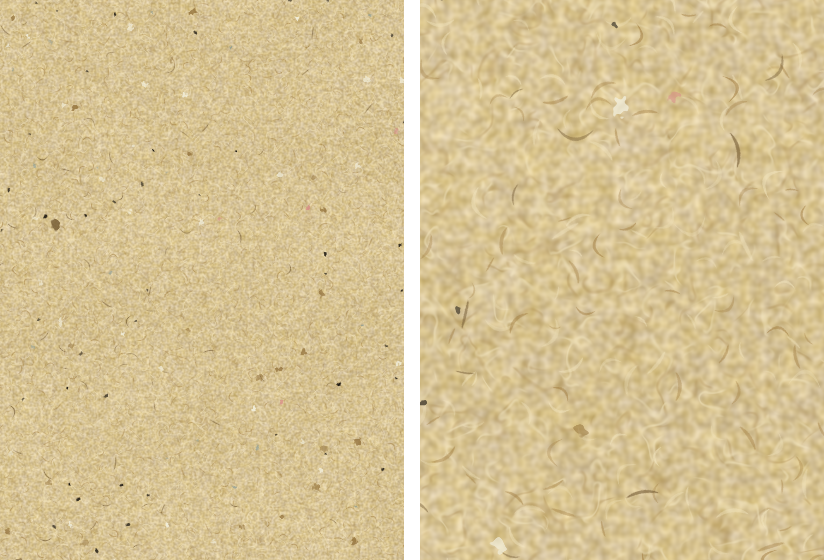
Left, the full canvas; right, a detail of the centre.
Reproduce this texture procedurally as a WebGL 1 fragment shader.

```glsl
precision highp float;
// Recycled kraft board: a sandy pulp ground made of layered gradient noise,
// with curly wisps, then scattered fibres, specks, blotches and paper flecks.
// Every scattered layer is one call to flecks(), a jittered grid of ellipses.
uniform vec2 u_resolution;

const vec3 PULP = vec3(0.842, 0.764, 0.577);
const vec3 TONE_RANGE = vec3(0.094, 0.102, 0.122);
const vec3 OCHRE = vec3(0.62, 0.47, 0.23);
const vec3 UMBER = vec3(0.42, 0.32, 0.17);
const vec3 CREAM = vec3(0.95, 0.90, 0.75);
const vec3 CHALK = vec3(0.95, 0.94, 0.87);
const vec3 SOOT = vec3(0.13, 0.11, 0.08);
const vec3 ROSE = vec3(0.85, 0.54, 0.53);
const vec3 SLATE = vec3(0.52, 0.60, 0.59);

vec2 hash2(vec2 p) {
  vec3 q = fract(p.xyx * vec3(0.1031, 0.1030, 0.0973));
  q += dot(q, q.yzx + 33.33);
  return fract((q.xx + q.yz) * q.zy);
}

vec2 gradient(vec2 cell) {
  float angle = 6.2832 * hash2(cell + 17.0).x;
  return vec2(cos(angle), sin(angle));
}

// Gradient noise, roughly -0.7 to 0.7
float noise(vec2 p) {
  vec2 i = floor(p), f = fract(p);
  vec2 u = f * f * f * (f * (f * 6.0 - 15.0) + 10.0);
  vec2 e = vec2(1.0, 0.0);
  float a = dot(gradient(i), f);
  float b = dot(gradient(i + e), f - e);
  float c = dot(gradient(i + e.yx), f - e.yx);
  float d = dot(gradient(i + 1.0), f - 1.0);
  return mix(mix(a, b, u.x), mix(c, d, u.x), u.y);
}

vec2 rotate(vec2 p, float angle) {
  float c = cos(angle), s = sin(angle);
  return vec2(c * p.x - s * p.y, s * p.x + c * p.y);
}

// Approximate signed distance to an ellipse
float ellipse(vec2 p, vec2 radii) {
  p += 0.00001;
  float k = length(p / radii);
  return k * (k - 1.0) / length(p / (radii * radii));
}

// Thin curls along the zero lines of warped noise
float wisps(vec2 p, float scale, float seed) {
  vec2 q = p * scale + seed;
  q += 0.9 * vec2(noise(q * 0.6 + 31.0), noise(q * 0.6 + 67.0));
  float line = 1.0 - smoothstep(0.0, 0.16, abs(noise(q)));
  return line * smoothstep(0.0, 0.3, noise(q * 0.7 + 91.0));
}

// Coverage of randomly turned, bent and ragged ellipses, one per grid cell
float flecks(vec2 p, float cells, float share, vec2 radii, float bend,
             float ragged, float seed, float pixel) {
  vec2 home = floor(p * cells);
  float rough = ragged * radii.y * noise(p * 0.9 / radii.y + seed);
  float cover = 0.0;
  for (int y = -1; y <= 1; y++) {
    for (int x = -1; x <= 1; x++) {
      vec2 cell = home + vec2(float(x), float(y));
      vec2 place = hash2(cell + seed);
      vec2 kind = hash2(cell + seed + 53.0);
      vec2 shape = hash2(cell + seed + 113.0);
      vec2 q = rotate(p - (cell + place) / cells, 6.2832 * kind.y);
      q.y += bend * (shape.y - 0.5) * q.x * q.x / radii.x;
      float d = ellipse(q, radii * mix(0.5, 1.2, shape.x)) + rough;
      float ink = 1.0 - smoothstep(-0.8 * pixel, 0.8 * pixel, d);
      cover = max(cover, ink * step(kind.x, share) * mix(0.55, 1.0, shape.y));
    }
  }
  return cover;
}

// Pulp ground: tone in four octaves, and a separate drift between grey and ochre
vec3 pulp(vec2 p) {
  float tone = 1.05 * noise(p * 233.0) + 0.8 * noise(p * 127.0 + 11.0)
             + 0.45 * noise(p * 53.0 + 23.0) + 0.25 * noise(p * 6.0 + 41.0);
  float tint = noise(p * 151.0 + 73.0) + 0.6 * noise(p * 37.0 + 83.0);
  vec3 color = PULP + TONE_RANGE * tone + vec3(-0.012, 0.0, 0.07) * tint;
  color = mix(color, OCHRE, 0.22 * wisps(p, 75.0, 5.0));
  return mix(color, CREAM, 0.45 * wisps(p, 85.0, 47.0));
}

void main() {
  vec2 p = gl_FragCoord.xy / u_resolution.y;
  float px = 1.0 / u_resolution.y;
  vec3 color = pulp(p);

  // Fibres
  color = mix(color, CREAM, 0.5 * flecks(p, 48.0, 0.5, vec2(0.008, 0.0010), 1.6, 0.3, 7.0, px));
  color = mix(color, OCHRE, 0.5 * flecks(p, 44.0, 0.45, vec2(0.007, 0.0009), 1.6, 0.3, 211.0, px));
  color = mix(color, UMBER, 0.65 * flecks(p, 22.0, 0.2, vec2(0.009, 0.0009), 1.2, 0.3, 307.0, px));

  // Brown stains, from small spots to rare blotches
  color = mix(color, OCHRE * 0.9, 0.75 * flecks(p, 12.0, 0.16, vec2(0.006, 0.0045), 0.5, 1.2, 401.0, px));
  color = mix(color, UMBER, 0.8 * flecks(p, 4.0, 0.2, vec2(0.013, 0.008), 0.3, 0.8, 509.0, px));

  // Paper scraps and soot
  color = mix(color, CHALK, 0.9 * flecks(p, 14.0, 0.18, vec2(0.0055, 0.0038), 0.8, 1.5, 601.0, px));
  color = mix(color, ROSE, 0.8 * flecks(p, 4.0, 0.15, vec2(0.005, 0.003), 0.5, 1.2, 701.0, px));
  color = mix(color, SLATE, 0.7 * flecks(p, 10.0, 0.2, vec2(0.004, 0.0022), 0.5, 1.0, 809.0, px));
  color = mix(color, SOOT, flecks(p, 15.0, 0.2, vec2(0.0036, 0.0022), 0.5, 0.7, 907.0, px));

  gl_FragColor = vec4(clamp(color, 0.0, 1.0), 1.0);
}
```
